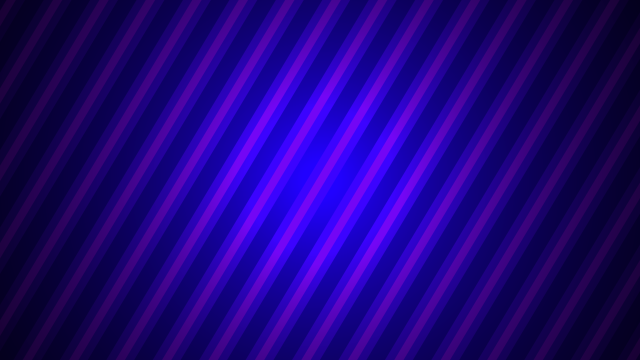
Reproduce this background procedurally as a Shadertoy shader.

```glsl
// Smooth coverage of a band around the stripe axis
float band(float d, float halfWidth, float blur) {
    return 1.0 - smoothstep(halfWidth - blur, halfWidth + blur, d);
}

// Tint lit by a capped light level
vec3 lit(vec3 tint, float level) {
    return tint * min(level, 1.0);
}

void mainImage(out vec4 fragColor, in vec2 fragCoord) {
    vec2 uv = fragCoord / iResolution.y;
    vec2 center = 0.5 * iResolution.xy / iResolution.y;

    // Radial glow, fading to near black in the corners
    vec2 offset = uv - center;
    float r = sqrt(dot(offset, offset) + 0.003);
    float glow = max(1.75 * exp(-1.85 * r) - 0.1, 0.0);

    // Slanted stripes: distance to the nearest axis, in periods
    float period = 0.129;
    float phase = (uv.x - 0.6 * uv.y - 0.592) / period;
    float d = abs(fract(phase + 0.5) - 0.5);
    float blur = 0.8 / (iResolution.y * period);

    // Dark ground, wide violet-blue band, narrow purple core
    vec3 color = lit(vec3(0.13, 0.005, 1.0), 0.7 * glow);
    color = mix(color, lit(vec3(0.23, 0.01, 1.0), 0.92 * glow), band(d, 0.3, blur));
    color = mix(color, lit(vec3(0.45, 0.025, 0.96), 0.92 * glow + 0.06), band(d, 0.1, blur));

    fragColor = vec4(color, 1.0);
}
```
